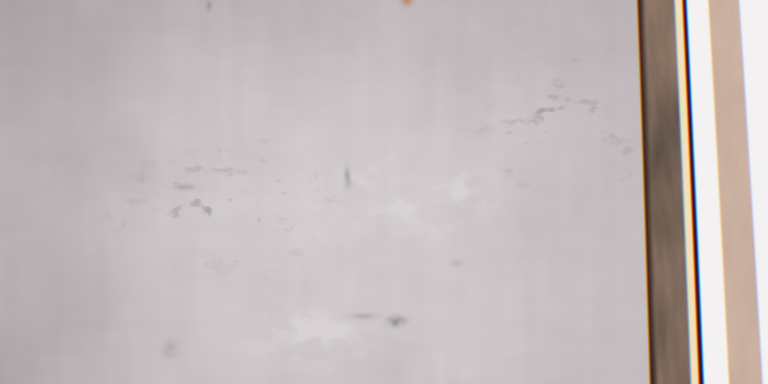
This texture is drawn by a Shadertoy shader. Its source:

```glsl
// A pale, softly mottled plaster wall beside a slanted stack of trim strips.
// Broad gradients and value noise tint the wall; tilted edges with a small
// colour split build the strips from left to right.

const vec3 WALL_LIGHT = vec3(0.815, 0.790, 0.797);
const vec3 WALL_DARK = vec3(0.665, 0.630, 0.640);
const vec3 SHADOW = vec3(0.20, 0.15, 0.13);
const vec3 BROWN = vec3(0.47, 0.395, 0.345);
const vec3 CREAM = vec3(0.96, 0.87, 0.74);
const vec3 GROOVE = vec3(0.17, 0.09, 0.08);
const vec3 WHITE = vec3(0.955, 0.945, 0.95);
const vec3 TAN = vec3(0.79, 0.69, 0.625);
const vec3 STAIN = vec3(0.47, 0.45, 0.46);
const float EDGE_BLUR = 0.0022;
const float COLOUR_SPLIT = 0.0013;
const float BOW = 0.004;

float hash(vec2 p) {
    vec3 q = fract(vec3(p.xyx) * 0.1031);
    q += dot(q, q.yzx + 33.33);
    return fract((q.x + q.y) * q.z);
}

float noise(vec2 p) {
    vec2 cell = floor(p), f = fract(p);
    f = f * f * (3.0 - 2.0 * f);
    return mix(mix(hash(cell), hash(cell + vec2(1, 0)), f.x),
               mix(hash(cell + vec2(0, 1)), hash(cell + vec2(1, 1)), f.x), f.y);
}

float fbm(vec2 p) {
    float sum = 0.0, gain = 0.5;
    for (int i = 0; i < 5; i++) {
        sum += gain * noise(p);
        p = mat2(0.8, 0.6, -0.6, 0.8) * p * 2.03 + 7.1;
        gain *= 0.5;
    }
    return sum;
}

// Soft elliptical spot in canvas fractions
float spot(vec2 uv, vec2 centre, vec2 radius) {
    vec2 d = (uv - centre) / radius;
    return exp(-dot(d, d));
}

// Coverage to the right of a tilted edge, split slightly by channel
vec3 rightOf(vec2 uv, float bottom, float top) {
    float x = mix(bottom, top, uv.y) + BOW * uv.y * (1.0 - uv.y) * 0.5;
    vec3 d = uv.x - x - COLOUR_SPLIT * vec3(1, 0, -1);
    return smoothstep(-EDGE_BLUR, EDGE_BLUR, d);
}

vec3 wall(vec2 uv) {
    vec2 p = uv * vec2(2, 1);

    // Broad light: dim left and top, brighter towards the centre
    float light = 0.30 + 0.50 * smoothstep(0.0, 0.30, uv.x);
    light -= 0.25 * smoothstep(0.62, 1.0, uv.y);
    light -= 0.16 * smoothstep(0.62, 0.84, uv.x);
    light += 0.17 * spot(uv, vec2(0.45, 0.42), vec2(0.25, 0.35));
    light -= 0.10 * spot(uv, vec2(0.0, 0.0), vec2(0.15, 0.35));

    // Pale vertical bands and rubbed patches
    light += 0.08 * spot(uv, vec2(0.215, 0.45), vec2(0.016, 0.45));
    light += 0.06 * spot(uv, vec2(0.575, 0.55), vec2(0.014, 0.40));
    float rubbed = spot(uv, vec2(0.54, 0.49), vec2(0.11, 0.09))
                 + spot(uv, vec2(0.41, 0.13), vec2(0.08, 0.07));
    float flecks = smoothstep(0.42, 0.70, fbm(p * vec2(15, 22)));
    light += rubbed * (0.08 + 0.30 * flecks);

    // Cloudy mottling with faint horizontal and vertical brushing
    light += 0.34 * (fbm(p * 5.0) - 0.48);
    light += 0.12 * (fbm(p * vec2(9, 32)) - 0.48);
    light += 0.09 * (noise(p * vec2(34, 4)) - 0.5);
    vec3 col = mix(WALL_DARK, WALL_LIGHT, clamp(light, 0.0, 1.22));

    // Small stains and scuffs
    float wobble = 0.5 + noise(p * 70.0);
    float stain = 0.45 * spot(uv, vec2(0.452, 0.538), vec2(0.004, 0.022));
    stain += 0.55 * spot(uv, vec2(0.516, 0.164), vec2(0.011, 0.013));
    stain += 0.25 * spot(uv, vec2(0.472, 0.176), vec2(0.018, 0.008));
    stain += 0.25 * spot(uv, vec2(0.241, 0.512), vec2(0.015, 0.008));
    stain += 0.22 * spot(uv, vec2(0.596, 0.315), vec2(0.008, 0.008));
    stain += 0.22 * spot(uv, vec2(0.222, 0.090), vec2(0.010, 0.025));
    stain += 0.30 * spot(uv, vec2(0.272, 0.985), vec2(0.004, 0.014));
    float scuffs = smoothstep(0.60, 0.78, fbm(p * vec2(22, 38) + 4.0));
    stain += 0.35 * scuffs * spot(uv, vec2(0.73, 0.66), vec2(0.09, 0.14));
    stain += 0.30 * scuffs * spot(uv, vec2(0.30, 0.46), vec2(0.12, 0.14));
    col = mix(col, STAIN, clamp(stain * wobble, 0.0, 0.7));
    return mix(col, vec3(0.70, 0.48, 0.32),
               0.75 * spot(uv, vec2(0.530, 1.0), vec2(0.007, 0.014)));
}

vec3 brownStrip(vec2 uv) {
    float slant = uv.x - mix(0.847, 0.830, uv.y);
    float grain = fbm(vec2(slant * 65.0, uv.y * 7.0));
    float shade = 0.82 + 0.38 * grain + 0.10 * smoothstep(0.55, 1.0, uv.y);
    shade -= 0.16 * spot(uv, vec2(0.868, 0.60), vec2(0.025, 0.09));
    return mix(SHADOW, BROWN * shade, smoothstep(0.001, 0.012, slant));
}

void mainImage(out vec4 fragColor, in vec2 fragCoord) {
    vec2 uv = fragCoord / iResolution.xy;
    vec3 col = wall(uv);

    // Trim, layered from left to right
    col = mix(col, brownStrip(uv), rightOf(uv, 0.8465, 0.8300));
    col = mix(col, CREAM, rightOf(uv, 0.8995, 0.8780));
    col = mix(col, GROOVE, rightOf(uv, 0.9100, 0.8885));
    col = mix(col, WHITE, rightOf(uv, 0.9160, 0.8935));
    float tanGrain = 0.96 + 0.08 * fbm(uv * vec2(60, 12));
    col = mix(col, TAN * tanGrain, rightOf(uv, 0.9495, 0.9225));
    col = mix(col, WHITE, rightOf(uv, 0.9930, 0.9625));
    fragColor = vec4(clamp(col, 0.0, 1.0), 1.0);
}
```
